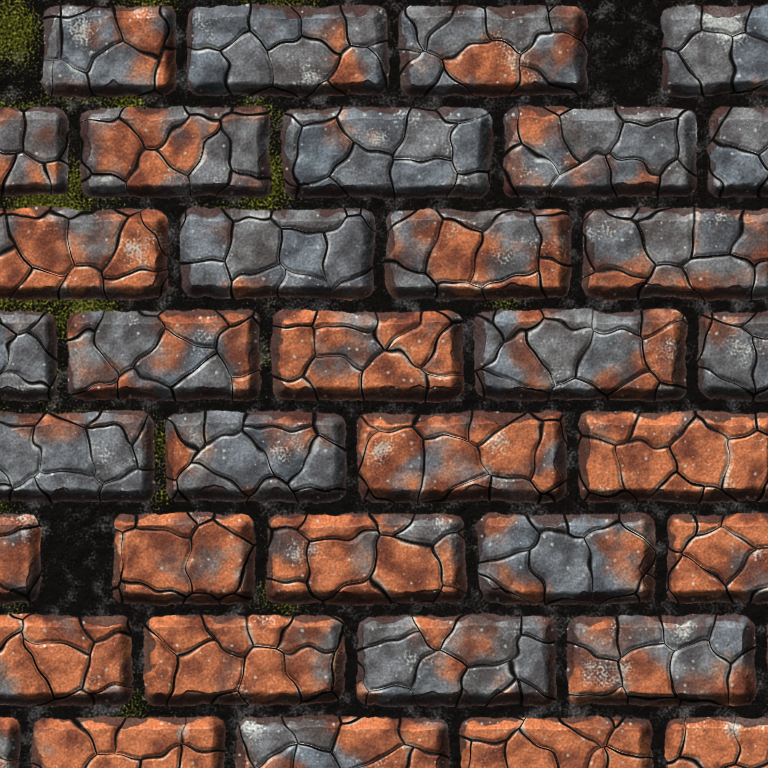
Give the GLSL for this texture, as a Shadertoy shader.

```glsl
// Staggered wall of cracked, flaking bricks in rust and slate with dark mortar and moss.
#define ROWS 7.56          // brick courses over the canvas height
#define ASPECT 2.05        // brick pitch across / course height
#define STAGGER 0.48       // shift of every other course
#define DRIFT 0.036        // slow shift from course to course
#define JOINT 0.058        // half the mortar gap
#define CORNER 0.13        // brick corner radius
#define CRACK_SCALE 1.9    // crack plates per course height
#define CRACK_WIDTH 0.014  // half width of a crack
#define RELIEF 0.75        // strength of the surface bumps
#define MOSS 0.8           // moss cover

const vec3 SOOT = vec3(0.10, 0.09, 0.085);
const vec3 CHARCOAL = vec3(0.30, 0.29, 0.29);
const vec3 SLATE = vec3(0.48, 0.49, 0.50);
const vec3 UMBER = vec3(0.43, 0.24, 0.18);
const vec3 CLAY = vec3(0.74, 0.44, 0.29);
const vec3 PALE = vec3(0.72, 0.73, 0.70);
const vec3 MAROON = vec3(0.25, 0.14, 0.12);
const vec3 MOSS_GREEN = vec3(0.33, 0.34, 0.10);

struct Surface { vec2 id; float dist, edge, plate, chip, height; };

vec2 hash2(vec2 p) {
    vec3 q = fract(p.xyx * vec3(0.1031, 0.1030, 0.0973));
    q += dot(q, q.yzx + 33.33);
    return fract((q.xx + q.yz) * q.zy);
}

float corner(vec2 cell, vec2 f, vec2 o) {
    return dot(2.0 * hash2(cell + o) - 1.0, f - o);
}

float gradientNoise(vec2 p) {
    vec2 c = floor(p), f = p - c, u = f * f * f * (f * (f * 6.0 - 15.0) + 10.0);
    return mix(mix(corner(c, f, vec2(0, 0)), corner(c, f, vec2(1, 0)), u.x),
               mix(corner(c, f, vec2(0, 1)), corner(c, f, vec2(1, 1)), u.x), u.y);
}

float fbm(vec2 p) {
    float sum = 0.0, amp = 1.0;
    for (int i = 0; i < 4; i++) {
        sum += amp * gradientNoise(p);
        p = mat2(1.6, 1.2, -1.2, 1.6) * p + 17.3;
        amp *= 0.5;
    }
    return sum;
}

// Voronoi plates: x = distance to the nearest border, y = random value of the plate
vec2 plates(vec2 p) {
    vec2 cell = floor(p), f = p - cell, nearest = vec2(0), home = vec2(0);
    float best = 8.0, border = 8.0;
    for (int k = 0; k < 9; k++) {
        vec2 g = vec2(k % 3 - 1, k / 3 - 1);
        vec2 r = g + 0.1 + 0.8 * hash2(cell + g) - f;
        if (dot(r, r) < best) { best = dot(r, r); nearest = r; home = g; }
    }
    for (int k = 0; k < 25; k++) {
        vec2 g = home + vec2(k % 5 - 2, k / 5 - 2);
        vec2 r = g + 0.1 + 0.8 * hash2(cell + g) - f, d = r - nearest;
        if (dot(d, d) > 1e-4) border = min(border, dot(0.5 * (nearest + r), normalize(d)));
    }
    return vec2(border, hash2(cell + home + 5.7).x);
}

float jointAt(float col, float row) {
    return col + 0.09 * hash2(vec2(col, row) + 71.0).x;
}

// Brick layout, chips, cracks and height; p in course heights, y pointing down
Surface surfaceAt(vec2 p) {
    Surface s;
    vec2 w = p + 0.045 * vec2(gradientNoise(p * 1.8), gradientNoise(p * 1.8 + 40.0));
    float row = floor(w.y);
    float x = w.x / ASPECT - 0.83 + STAGGER * mod(row, 2.0) + DRIFT * row;
    float col = floor(x);
    if (x < jointAt(col, row)) col -= 1.0;
    float left = jointAt(col, row), right = jointAt(col + 1.0, row);
    s.id = vec2(col, row);
    left += 0.3 * step(0.95, hash2(s.id + 13.0).y);   // a few broken bricks
    vec2 local = vec2((x - 0.5 * (left + right)) * ASPECT, fract(w.y) - 0.5);
    vec2 q = abs(local) - vec2(0.5 * (right - left) * ASPECT, 0.5) + JOINT + CORNER;
    float grain = fbm(p * 7.0);
    s.dist = length(max(q, 0.0)) + min(max(q.x, q.y), 0.0) - CORNER + 0.025 * grain;

    float flake = fbm(p * 2.1 + s.id * 3.7);
    s.chip = smoothstep(0.0, 0.025, s.dist + 0.07 + 0.17 * flake + 0.06 * local.y);
    vec2 bend = 0.22 * vec2(gradientNoise(p * 4.0), gradientNoise(p * 4.0 + 9.0));
    vec2 c = plates((local + s.id * 7.3) * CRACK_SCALE + bend);
    s.edge = c.x / CRACK_SCALE;
    s.plate = c.y;
    float face = smoothstep(0.015, -0.13, s.dist);
    float groove = smoothstep(0.0, 0.045, s.edge);
    s.height = face * (0.15 + 0.025 * groove + 0.02 * s.plate - 0.03 * s.chip)
             + grain * mix(0.035, 0.01, face);
    return s;
}

void mainImage(out vec4 fragColor, in vec2 fragCoord) {
    vec2 p = ROWS * vec2(fragCoord.x, iResolution.y - fragCoord.y) / iResolution.y;
    float px = ROWS / iResolution.y, e = 0.014;
    Surface s = surfaceAt(p);
    vec2 slope = vec2(surfaceAt(p + vec2(e, 0)).height, surfaceAt(p + vec2(0, e)).height) - s.height;
    vec3 normal = normalize(vec3(-slope / e * RELIEF, 1.0));
    float grit = gradientNoise(p * 38.0), broad = fbm(p * 1.1 + s.id * 5.1), fine = fbm(p * 3.3 + 60.0);

    // Brick coat: slate and rust, redder down the wall
    float heat = 0.8 * broad + 0.6 * (hash2(s.id + 3.0).x - 0.5) + 0.3 * (s.plate - 0.5) + 0.4 * (p.y / ROWS - 0.5);
    vec3 slate = mix(CHARCOAL, SLATE, smoothstep(-0.45, 0.4, fine)) + vec3(-0.03, 0.01, 0.04) * (s.plate - 0.3);
    vec3 rust = mix(UMBER, CLAY, smoothstep(-0.35, 0.45, fine + 0.5 * heat));
    vec3 brick = mix(slate, rust, smoothstep(-0.16, 0.16, heat));
    brick = mix(brick, PALE, 0.75 * smoothstep(0.3, 0.65, fbm(p * 1.9 + 90.0) + 0.35 * grit));
    brick = mix(brick, mix(MAROON, CHARCOAL, 0.4 + 0.4 * fine), 0.8 * s.chip);

    // Scattered pale specks
    vec2 grid = p * 13.0, seed = hash2(floor(grid) + 21.0);
    float speck = length(fract(grid) - 0.3 - 0.4 * seed) - 0.22 * seed.y;
    brick = mix(brick, PALE, 0.75 * step(0.86, seed.x) * smoothstep(13.0 * px, -13.0 * px, speck));

    // Dark cracks with worn light rims
    float width = CRACK_WIDTH * smoothstep(-0.5, 0.15, gradientNoise(p * 2.3 + 31.0));
    float rim = smoothstep(0.05, 0.02, s.edge) * smoothstep(-0.05, 0.35, fine);
    brick = mix(brick, PALE, 0.55 * rim * (1.0 - s.chip));
    brick = mix(SOOT * 0.6, brick, smoothstep(width - px, width + px, s.edge));

    // Mortar and moss
    vec3 mortar = mix(SOOT * 0.7, CHARCOAL, smoothstep(-0.1, 0.75, fbm(p * 4.5 + 7.0) + 0.4 * grit));
    float damp = fbm(p * 0.9 + 12.0) + 0.4 * grit - 0.13 * p.x - 0.04 * p.y;
    mortar = mix(mortar, MOSS_GREEN * (0.9 + grit), MOSS * smoothstep(-0.25, 0.15, damp));
    vec3 color = mix(mortar, brick, smoothstep(px, -px, s.dist));

    // Light from the upper left
    vec3 light = normalize(vec3(-0.35, -0.7, 0.8));
    float diffuse = max(dot(normal, light), 0.0);
    float gloss = pow(max(dot(normal, normalize(light + vec3(0, 0, 1))), 0.0), 28.0);
    color *= (0.3 + diffuse) * (1.0 + 0.3 * grit);
    color += 0.11 * gloss * smoothstep(0.0, -0.05, s.dist);
    fragColor = vec4(clamp(color, 0.0, 1.0), 1.0);
}
```
